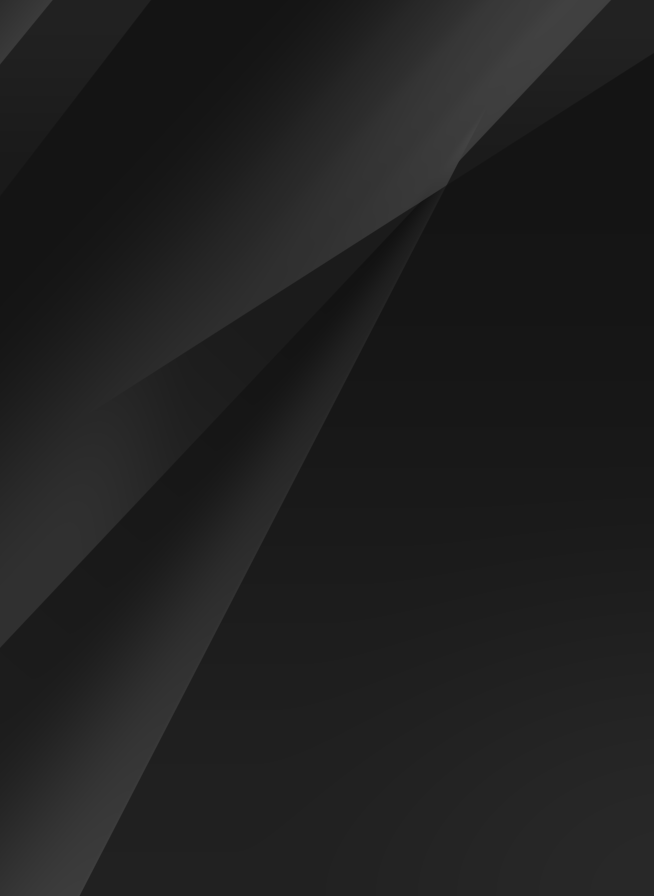
Reproduce this background procedurally as a WebGL 1 fragment shader.

```glsl
precision highp float;
// Dark satin folds: straight creases split the canvas into overlapping sheets,
// each shaded by soft gradients measured from its own crease.
// Signed distances to the creases give both the masks and the shading.

uniform vec2 u_resolution;

// Signed distance to the line through a and b, positive on its left.
float side(vec2 p, vec2 a, vec2 b) {
    vec2 dir = normalize(b - a);
    return dir.x * (p.y - a.y) - dir.y * (p.x - a.x);
}

// Antialiased mask of the positive side of an edge.
float mask(float d) {
    float pixel = 0.8 / u_resolution.y;
    return smoothstep(-pixel, pixel, d);
}

void main() {
    vec2 p = gl_FragCoord.xy / u_resolution * vec2(0.732, 1.0);
    vec2 foldTip = vec2(0.536, 0.863);

    // Creases, each running from lower left to upper right
    float diagonal = side(p, vec2(0.0, 0.277), vec2(0.684, 1.0));
    float shallow = side(p, vec2(0.085, 0.529), vec2(0.732, 0.941));
    float steep = side(p, vec2(0.089, 0.0), foldTip);
    float along = dot(p - vec2(0.0, 0.277), vec2(0.687, 0.727));

    // Lower right sheet, lifting gently towards the bottom corner
    float shade = 0.08 + 0.048 * smoothstep(0.78, 0.0, p.y);
    shade += 0.03 * smoothstep(0.5, 0.0, distance(p, vec2(0.76, 0.0)));

    // Narrow fold fanning down from its tip
    float reach = distance(p, foldTip);
    float fan = smoothstep(0.2, 0.0, steep / max(reach, 0.001));
    float fold = mix(0.06 + 0.06 * reach, 0.1 + 0.14 * reach, fan);
    fold += 0.012 * smoothstep(0.004, 0.0, abs(steep));
    shade = mix(shade, fold, mask(steep));

    // Thin sheet beyond the diagonal in the upper right
    float farSheet = 0.105 + 0.03 * smoothstep(0.8, 1.0, p.y);
    shade = mix(shade, farSheet, mask(shallow));

    // Broad glowing band with faint streaks along its length
    float glow = smoothstep(0.27, 0.02, diagonal);
    float peak = 0.19 + 0.06 * smoothstep(0.45, 0.95, along);
    float streak = sin(diagonal * 95.0 + sin(along * 5.0)) + 0.5 * sin(diagonal * 210.0);
    float band = mix(0.08, peak, glow);
    band += 0.005 * streak * glow * smoothstep(0.3, 0.9, along);

    // Darker wedge tucked below the band, fading out at the left
    float wedge = mix(0.2, 0.105, smoothstep(-0.1, 0.5, along));
    float tucked = mask(-shallow) * smoothstep(0.05, 0.22, p.x);
    band = mix(band, wedge, tucked);
    shade = mix(shade, band, mask(diagonal));

    // Bright sliver where the creases cross
    float softEdge = side(p, vec2(0.466, 0.771), foldTip);
    float sliver = mask(steep) * mask(shallow) * smoothstep(0.006, -0.004, softEdge);
    shade = mix(shade, 0.2 + 0.07 * smoothstep(0.76, 0.86, p.y), sliver);

    // Two stacked sheets in the upper left corner
    float outer = side(p, vec2(0.0, 0.781), vec2(0.169, 1.0));
    float inner = side(p, vec2(0.0, 0.928), vec2(0.059, 1.0));
    shade = mix(shade, 0.1 + 0.03 * smoothstep(0.78, 1.0, p.y), mask(outer));
    shade = mix(shade, 0.23 - 1.2 * max(inner, 0.0), mask(inner));

    gl_FragColor = vec4(vec3(shade), 1.0);
}
```
